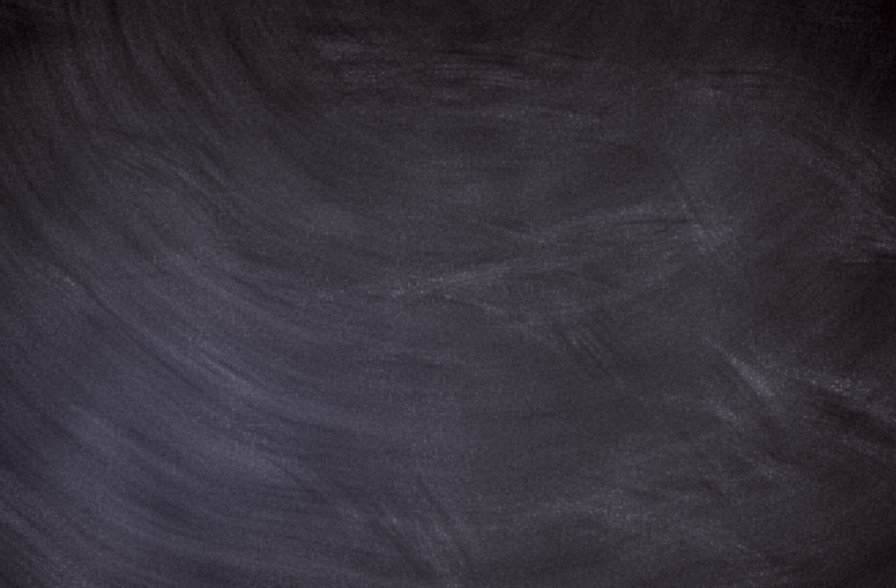
Give the GLSL for this texture, as a Shadertoy shader.

```glsl
// Dusty dark chalkboard with wiped arcs, smudged chalk strokes and fine powder.

const vec3 SLATE_DARK = vec3(0.080, 0.052, 0.068);
const vec3 SLATE_LIGHT = vec3(0.310, 0.290, 0.330);
const vec3 BLUE_DUST = vec3(-0.012, 0.000, 0.026);
const float BASE_TONE = 0.65;
const float ARC_STRENGTH = 0.26;
const float SMUDGE_STRENGTH = 0.30;
const float MOTTLE_STRENGTH = 0.20;
const float GRAIN_STRENGTH = 0.30;
const float SPECK_STRENGTH = 0.30;
const float SPECK_CELLS = 150.0;
const float SPECK_SHARE = 0.16;
const vec2 WIPE_CENTER = vec2(0.78, 1.15);
const int SMUDGE_COUNT = 46;

// Integer hash of a lattice point, two values in 0..1
vec2 hash2(vec2 cell) {
    uvec2 n = uvec2(ivec2(cell)) * uvec2(1597u, 3812u) + uvec2(719u, 331u);
    uint h = (n.x ^ (n.y * 40503u)) * 73939u;
    h = (h ^ (h >> 15)) * 48271u;
    h ^= h >> 13;
    uint g = (h ^ (h >> 7)) * 69621u;
    g ^= g >> 16;
    return vec2(h & 65535u, g & 65535u) / 65535.0;
}

float cornerSlope(vec2 cell, vec2 offset) {
    return dot(hash2(cell) * 2.0 - 1.0, offset);
}

float gradientNoise(vec2 p) {
    vec2 i = floor(p), f = p - i;
    vec2 u = f * f * f * (f * (f * 6.0 - 15.0) + 10.0);
    vec2 e = vec2(0.0, 1.0);
    return mix(mix(cornerSlope(i, f), cornerSlope(i + e.yx, f - e.yx), u.x),
               mix(cornerSlope(i + e.xy, f - e.xy), cornerSlope(i + e.yy, f - e.yy), u.x), u.y);
}

float fbm(vec2 p) {
    float sum = 0.0, amp = 1.0;
    for (int i = 0; i < 4; i++) {
        sum += amp * gradientNoise(p);
        p = mat2(1.6, 1.2, -1.2, 1.6) * p + 17.0;
        amp *= 0.55;
    }
    return sum;
}

// Long thin bands running along x
float streaks(vec2 q) {
    return gradientNoise(q * vec2(2.5, 22.0)) + 0.7 * gradientNoise(q * vec2(5.0, 60.0) + 31.0)
         + 0.5 * gradientNoise(q * vec2(9.0, 125.0) + 67.0);
}

// Broad eraser sweeps that circle a point above the board
float wipedArcs(vec2 p) {
    vec2 d = p - WIPE_CENTER;
    float radius = length(d);
    float wobble = 0.03 * gradientNoise(p * 3.0);
    return streaks(vec2(atan(d.x, -d.y) * 0.8, radius + wobble) + 5.0);
}

// Scattered short strokes, mostly falling to the right
float smudges(vec2 p, float aspect) {
    float sum = 0.0;
    for (int i = 0; i < SMUDGE_COUNT; i++) {
        float id = float(i);
        vec2 center = hash2(vec2(id, 11.0)) * vec2(aspect, 1.0);
        vec2 shape = hash2(vec2(id, 23.0));
        vec2 turn = hash2(vec2(id, 37.0));
        float angle = mix(-1.05, 0.25, turn.x);
        angle = mix(angle, angle * 0.3, smoothstep(0.6, 0.9, center.y));
        float c = cos(angle), s = sin(angle);
        vec2 q = mat2(c, -s, s, c) * (p - center);
        q.y += (turn.y - 0.5) * 2.5 * q.x * q.x;
        vec2 size = vec2(mix(0.06, 0.18, shape.x), mix(0.018, 0.065, shape.y));
        float mask = exp(-dot(q / size, q / size));
        if (mask > 0.01) {
            float ragged = 0.20 + 1.3 * streaks(q * 1.3 + id * 3.7) + 0.4 * gradientNoise(p * 28.0);
            sum += mask * ragged * mix(0.5, 1.1, turn.y);
        }
    }
    return sum;
}

// Round grains of chalk powder
float powder(vec2 p) {
    vec2 g = p * SPECK_CELLS, cell = floor(g);
    vec2 spot = hash2(cell), kind = hash2(cell + 401.0);
    float radius = mix(0.22, 0.48, kind.y);
    float dist = length(g - cell - mix(vec2(0.3), vec2(0.7), spot));
    return step(kind.x, SPECK_SHARE) * smoothstep(radius + 0.2, radius - 0.2, dist);
}

void mainImage(out vec4 fragColor, in vec2 fragCoord) {
    vec2 uv = fragCoord / iResolution.xy;
    vec2 p = fragCoord / iResolution.y;
    float aspect = iResolution.x / iResolution.y;

    // Uneven light: pale lower left, dark top and sides
    vec2 fromGlow = (uv - vec2(0.20, 0.24)) / vec2(0.30, 0.32);
    float glow = exp(-dot(fromGlow, fromGlow));
    float tone = BASE_TONE + 0.22 * glow;
    tone -= 0.44 * smoothstep(0.62, 1.04, uv.y);
    tone -= 0.38 * smoothstep(0.76, 1.02, uv.x);
    tone -= 0.26 * smoothstep(0.13, -0.02, uv.x);
    tone -= 0.12 * smoothstep(0.12, 0.0, uv.y);

    // Chalk wiped and smeared over the slate
    float smear = smudges(p, aspect);
    float cloud = fbm(p * 4.5 + 9.0);
    tone += ARC_STRENGTH * wipedArcs(p) * mix(0.45, 1.0, smoothstep(0.95, 0.35, p.x));
    tone += SMUDGE_STRENGTH * smear + MOTTLE_STRENGTH * cloud;

    // Surface grain and powder, thicker where chalk remains
    float grain = gradientNoise(p * 215.0) + 0.6 * gradientNoise(p * 110.0 + 53.0);
    float dust = clamp(0.35 + 0.9 * smear + 0.5 * cloud, 0.1, 1.2);
    tone += GRAIN_STRENGTH * grain * mix(0.7, 1.1, dust);
    tone += SPECK_STRENGTH * powder(p) * dust * smoothstep(0.0, 0.6, tone);

    vec3 color = mix(SLATE_DARK, SLATE_LIGHT, clamp(tone, -0.2, 1.7));
    color += BLUE_DUST * glow;
    fragColor = vec4(max(color, 0.0), 1.0);
}
```
